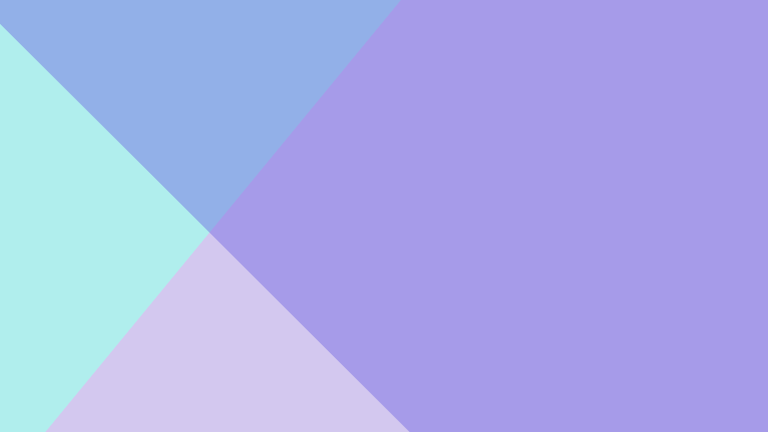
Reproduce this background procedurally as a WebGL 2 fragment shader.

```glsl
#version 300 es
precision highp float;

uniform vec2 u_resolution;
out vec4 fragColor;

// Signed distance to the line from a to b, positive on its right-hand side
float lineDistance(vec2 p, vec2 a, vec2 b) {
    vec2 d = b - a;
    return dot(p - a, normalize(vec2(d.y, -d.x)));
}

// Coverage of the positive side, blended across one pixel
float sideMask(float dist) {
    return clamp(dist * u_resolution.y + 0.5, 0.0, 1.0);
}

void main() {
    // Canvas units: height is 1
    vec2 p = gl_FragCoord.xy / u_resolution.y;

    // Two crossing diagonals split the canvas into four flat regions
    float aboveFalling = sideMask(lineDistance(p, vec2(0.948, 0.0), vec2(0.0, 0.945)));
    float rightOfRising = sideMask(lineDistance(p, vec2(0.105, 0.0), vec2(0.928, 1.0)));

    vec3 mint = vec3(0.690, 0.933, 0.931);
    vec3 skyBlue = vec3(0.573, 0.690, 0.910);
    vec3 lavender = vec3(0.829, 0.784, 0.939);
    vec3 violet = vec3(0.651, 0.608, 0.914);

    vec3 leftSide = mix(mint, skyBlue, aboveFalling);
    vec3 rightSide = mix(lavender, violet, aboveFalling);
    fragColor = vec4(mix(leftSide, rightSide, rightOfRising), 1.0);
}
```
